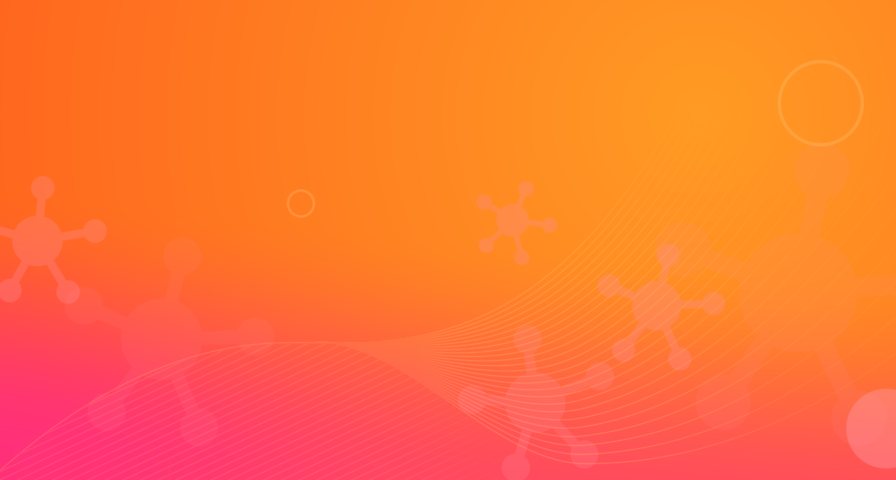
Reproduce this background procedurally as a WebGL 2 fragment shader.

```glsl
#version 300 es
precision highp float;

uniform vec2 u_resolution;
out vec4 outColor;

// Lengths are in canvas heights, origin at the lower left
const vec3 AMBER = vec3(1.0, 0.605, 0.14);
const vec3 DEEP_ORANGE = vec3(1.0, 0.40, 0.12);
const vec3 HOT_PINK = vec3(1.0, 0.19, 0.47);
const vec3 CORAL = vec3(1.0, 0.29, 0.37);
const vec3 MOLECULE_TINT = vec3(1.0, 0.55, 0.62);
const vec3 LINE_TINT = vec3(1.0, 0.75, 0.45);
const vec3 DISC_TINT = vec3(1.0, 0.62, 0.68);

const vec2 GLOW_CENTER = vec2(1.46, 0.76);
const float GLOW_RADIUS = 1.5;
const float PINK_SOFTNESS = 0.27;

const float CORE_RADIUS = 0.45;
const float BALL_RADIUS = 0.21;
const float ROD_RADIUS = 0.075;
const float ARM_ANGLE[5] = float[5](0.0, 1.30, 2.50, 3.55, 4.88);
const float ARM_LENGTH[5] = float[5](0.95, 1.04, 1.06, 1.01, 0.94);

// Center, arm length, angle of the first arm
const int MOLECULES = 6;
const vec4 MOLECULE[MOLECULES] = vec4[MOLECULES](
    vec4(0.337, 0.293, 0.188, 1.33), vec4(1.663, 0.390, 0.274, 1.38),
    vec4(0.078, 0.498, 0.117, 1.47), vec4(1.068, 0.541, 0.075, 1.17),
    vec4(1.368, 0.363, 0.114, 1.34), vec4(1.115, 0.161, 0.140, 1.69));
const float MOLECULE_ALPHA[MOLECULES] =
    float[MOLECULES](0.10, 0.10, 0.30, 0.30, 0.30, 0.22);

const vec3 LARGE_RING = vec3(1.710, 0.785, 0.0865);
const vec3 SMALL_RING = vec3(0.627, 0.576, 0.027);
const vec3 DISC = vec3(1.846, 0.107, 0.083);

const float PINCH_X = 0.66;
const float PINCH_Y = 0.286;
const float RIBBON_LINES = 24.0;
const float MESH_LINES = 58.0;
const float MESH_SLOPE = 0.47;
const float LINE_HALF_WIDTH = 0.0011;

float fillShape(float d) {
    float pixel = 1.0 / u_resolution.y;
    return 1.0 - smoothstep(-pixel, pixel, d);
}

float ring(vec2 p, vec3 circle, float halfWidth) {
    return fillShape(abs(length(p - circle.xy) - circle.z) - halfWidth);
}

// Distance to a core with five balls on rods, for unit arm length
float moleculeDistance(vec2 p, float angle) {
    float d = length(p) - CORE_RADIUS;
    for (int i = 0; i < 5; i++) {
        float a = angle - ARM_ANGLE[i];
        vec2 dir = vec2(cos(a), sin(a));
        float along = clamp(dot(p, dir), 0.0, ARM_LENGTH[i]);
        float rod = length(p - dir * along) - ROD_RADIUS;
        float ball = length(p - dir * ARM_LENGTH[i]) - BALL_RADIUS;
        d = min(d, min(rod, ball));
    }
    return d;
}

// Thin lines at whole values of v, averaged out where they crowd
float contourLines(float v) {
    float density = max(length(vec2(dFdx(v), dFdy(v))), 1e-5);
    float d = abs(fract(v - 0.5) - 0.5) / (density * u_resolution.y);
    return mix(fillShape(d - LINE_HALF_WIDTH), 0.4, smoothstep(0.25, 0.6, density));
}

vec3 background(vec2 p) {
    float away = min(length(p - GLOW_CENTER) / GLOW_RADIUS, 1.0);
    vec3 warm = mix(AMBER, DEEP_ORANGE, away);
    vec3 pink = mix(HOT_PINK, CORAL, smoothstep(0.0, 1.1, p.x));
    float horizon = 0.34 - 0.105 * p.x;
    float pinkness = 1.0 - smoothstep(-PINK_SOFTNESS, PINK_SOFTNESS, p.y - horizon);
    return mix(warm, pink, pinkness);
}

// Mesh under a ridge on the left, ribbon fanning out on the right
float waveLines(vec2 p) {
    float left = max(PINCH_X - 0.06 - p.x, 0.0);
    float right = max(p.x - PINCH_X, 0.0);
    float rise = max(p.x - 1.22, 0.0);
    float upper = PINCH_Y - 0.74 * left * left + 1.056 * pow(right, 2.76);
    float lower = PINCH_Y - 0.252 * smoothstep(PINCH_X, 1.22, p.x) + 0.55 * rise * rise;

    float t = (p.y - lower) / max(upper - lower, 0.004);
    float inside = step(-0.01, t) * step(t, 1.01) * step(PINCH_X, p.x);
    float fade = mix(1.0, 0.3, smoothstep(1.2, 1.75, p.x));
    fade *= 1.0 - smoothstep(0.4, 0.85, p.y);
    float ribbon = contourLines(t * RIBBON_LINES) * inside * fade;

    float mesh = contourLines((p.y - MESH_SLOPE * p.x) * MESH_LINES);
    mesh *= fillShape(p.y - min(upper, lower)) * (1.0 - smoothstep(0.75, 1.1, p.x));
    float ridge = contourLines(clamp((p.y - upper) * 8.0, -0.45, 0.45));
    ridge *= 1.0 - smoothstep(PINCH_X, PINCH_X + 0.1, p.x);
    return max(max(0.30 * ribbon, 0.17 * mesh), 0.25 * ridge);
}

void main() {
    vec2 p = gl_FragCoord.xy / u_resolution.y;
    vec3 color = background(p);

    for (int i = 0; i < MOLECULES; i++) {
        vec4 m = MOLECULE[i];
        float d = moleculeDistance((p - m.xy) / m.z, m.w) * m.z;
        color = mix(color, MOLECULE_TINT, fillShape(d) * MOLECULE_ALPHA[i]);
    }

    color = mix(color, LINE_TINT, waveLines(p));
    float rings = max(ring(p, LARGE_RING, 0.0035), ring(p, SMALL_RING, 0.0025));
    color = mix(color, LINE_TINT, 0.32 * rings);
    float disc = fillShape(length(p - DISC.xy) - DISC.z);
    color = mix(color, DISC_TINT, 0.38 * disc);
    outColor = vec4(color, 1.0);
}
```
